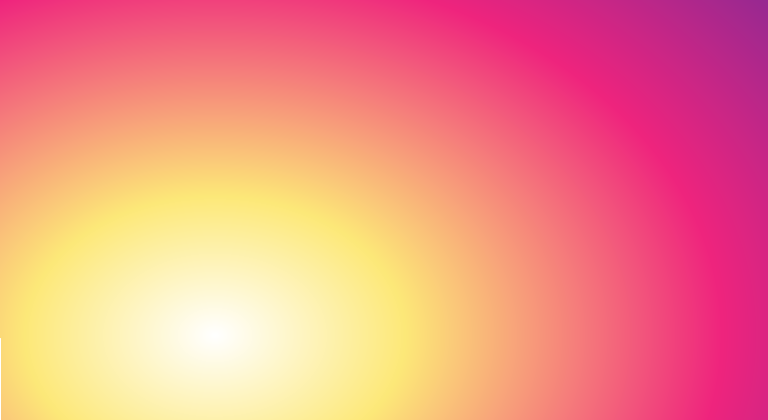
A WebGL 1 fragment shader for this background:

```glsl
precision highp float;
// Draws an elliptical sunrise glow: white core, yellow halo, pink rim, violet corner.
uniform vec2 u_resolution;

// Layout, as fractions of the canvas
const vec2 GLOW_CENTER = vec2(0.280, 0.202);
const vec2 RIM_RADII = vec2(0.660, 0.880);
const vec2 SLIVER_SIZE = vec2(0.0013, 0.195);

// Gradient stops, in units of the rim radius
const float YELLOW_STOP = 0.375;
const float PINK_STOP = 1.0;
const float VIOLET_STOP = 1.43;

const vec3 WHITE = vec3(1.0);
const vec3 YELLOW = vec3(0.99, 0.91, 0.47);
const vec3 PINK = vec3(0.935, 0.14, 0.49);
const vec3 VIOLET = vec3(0.58, 0.16, 0.57);

// Linear position of t between two stops, limited to 0..1
float ramp(float start, float end, float t) {
  return clamp((t - start) / (end - start), 0.0, 1.0);
}

vec3 glowColor(float radius) {
  vec3 color = mix(WHITE, YELLOW, ramp(0.0, YELLOW_STOP, radius));
  color = mix(color, PINK, ramp(YELLOW_STOP, PINK_STOP, radius));
  return mix(color, VIOLET, ramp(PINK_STOP, VIOLET_STOP, radius));
}

void main() {
  vec2 uv = gl_FragCoord.xy / u_resolution;
  vec3 color = glowColor(length((uv - GLOW_CENTER) / RIM_RADII));

  // Pale sliver on the lower left edge, with pixel coverage for smooth sides
  vec2 coverage = clamp((SLIVER_SIZE - uv) * u_resolution + 0.5, 0.0, 1.0);
  color = mix(color, WHITE, coverage.x * coverage.y);

  gl_FragColor = vec4(color, 1.0);
}
```
